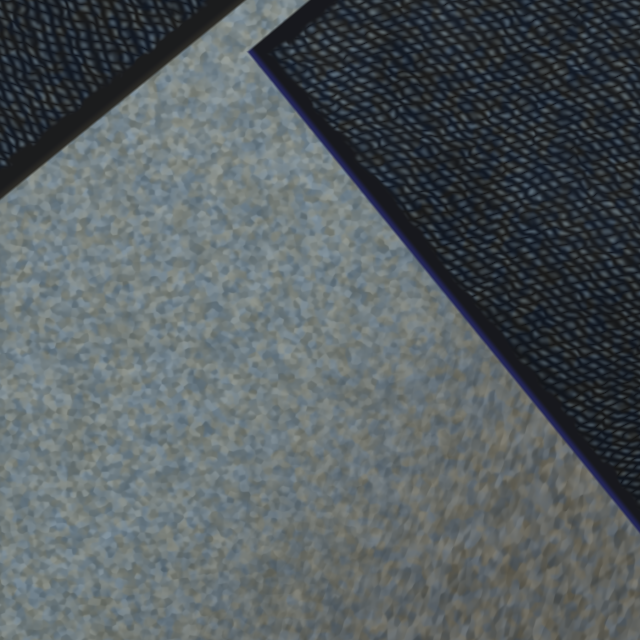
Write a Shadertoy shader that draws this texture.

```glsl
vec3 hash3(vec2 cell) {
    vec3 q = fract(cell.xyx * vec3(0.1031, 0.1030, 0.0973));
    q += dot(q, q.yxz + 33.33);
    return fract((q.xxy + q.yzz) * q.zyx);
}

// Soft cellular noise: nearby feature points blend their random tones.
float cellGrain(vec2 p) {
    vec2 base = floor(p);
    float total = 0.0, weight = 0.0;
    for (int y = -1; y <= 1; y++) {
        for (int x = -1; x <= 1; x++) {
            vec2 cell = base + vec2(x, y);
            vec3 h = hash3(cell);
            vec2 d = p - cell - h.xy;
            float w = exp(-5.0 * dot(d, d));
            total += w * h.z;
            weight += w;
        }
    }
    return total / weight - 0.5;
}

vec2 rotate(vec2 p, float angle) {
    float c = cos(angle), s = sin(angle);
    return vec2(c * p.x - s * p.y, s * p.x + c * p.y);
}

// Signed distance to the line a-b, positive on its left.
float sideOf(vec2 p, vec2 a, vec2 b) {
    vec2 dir = normalize(b - a);
    return dot(p - a, vec2(-dir.y, dir.x));
}

float cover(float d, float softness) {
    return smoothstep(-softness, softness, d);
}

vec3 floorColor(vec2 p) {
    float corner = smoothstep(0.75, 1.5, p.x + 0.75 * (1.0 - p.y));
    float streaked = cellGrain(rotate(p, 0.35) * vec2(135.0, 65.0));
    float fine = mix(cellGrain(p * vec2(115.0, 125.0)), streaked, corner);
    float coarse = cellGrain(p * 48.0 + 17.0);
    float tint = cellGrain(p * 85.0 + 61.0);

    vec3 color = mix(vec3(0.455, 0.500, 0.510), vec3(0.385, 0.395, 0.385), corner);
    color += 0.03 * smoothstep(0.5, 1.0, p.y);
    color -= 0.02 * smoothstep(0.3, 0.0, p.y);
    color += 0.15 * fine + 0.05 * coarse;
    color += tint * vec3(0.07, 0.02, -0.06);

    // Faint scuff near the lower right
    float scuff = abs(sideOf(p, vec2(0.84, 0.02), vec2(0.97, 0.12)));
    return color - 0.035 * smoothstep(0.006, 0.0, scuff) * smoothstep(0.82, 0.90, p.x);
}

// Staggered rows of short slanted loops.
vec3 wovenColor(vec2 p, float angle, vec2 density) {
    vec2 bend = 0.005 * vec2(sin(p.y * 23.0 + 4.0 * p.x), sin(p.x * 19.0 - 7.0 * p.y));
    vec2 q = rotate(p + bend, angle) * density;
    q += 0.5 * vec2(cellGrain(p * 45.0), cellGrain(p * 45.0 + 29.0));
    float row = floor(q.y);
    float along = q.x + 0.5 * mod(row, 2.0) + 0.45 * fract(q.y);
    float loopShape = (0.5 + 0.5 * cos(6.2832 * along)) * sin(3.1416 * fract(q.y));
    float patches = cellGrain(p * 9.0 + 5.0);
    float tint = cellGrain(p * 70.0 + 41.0);
    float light = loopShape * (0.85 + 0.7 * cellGrain(p * 60.0 + 83.0));

    vec3 color = mix(vec3(0.085, 0.100, 0.122), vec3(0.295, 0.340, 0.370), light);
    color *= 1.0 + 0.25 * patches;
    return color + tint * vec3(0.04, 0.01, -0.04);
}

// Rubber border around a woven centre.
vec3 matColor(vec3 woven, vec3 rubber, float inset, float width) {
    return mix(rubber, woven, cover(inset - width, 0.005));
}

void mainImage(out vec4 fragColor, in vec2 fragCoord) {
    vec2 p = fragCoord / iResolution.xy;
    float soft = 0.0025;
    vec3 color = floorColor(p);

    // Upper-left mat
    float leftInset = sideOf(p, vec2(0.0, 0.688), vec2(0.384, 1.0));
    vec3 leftWeave = wovenColor(p, 0.22, vec2(52.0, 76.0));
    vec3 leftRubber = mix(vec3(0.175, 0.170, 0.150), vec3(0.105, 0.108, 0.115),
                          smoothstep(0.0, 0.014, leftInset));
    float ragged = 0.012 * cellGrain(p * 60.0 + 13.0);
    vec3 leftMat = matColor(leftWeave, leftRubber, leftInset + ragged, 0.037);
    color = mix(color, leftMat, cover(leftInset, soft));

    // Right mat with its corner on the floor
    vec2 corner = vec2(0.387, 0.919);
    float lowerInset = sideOf(p, corner, vec2(1.0, 0.167));
    float upperInset = sideOf(p, vec2(0.484, 1.0), corner);
    float rightInset = min(lowerInset, upperInset);
    float lean = -0.25 - 0.45 * smoothstep(0.55, 0.2, p.y);
    vec3 rightWeave = wovenColor(p - vec2(0.9, 0.5), lean, vec2(54.0, 78.0));
    rightWeave *= mix(0.84, 1.06, smoothstep(0.25, 0.8, p.y));
    vec3 rightMat = matColor(rightWeave, vec3(0.092, 0.096, 0.112), rightInset + ragged, 0.030);

    // Blue fringe along the lower edge
    float fringe = smoothstep(0.013, 0.003, lowerInset);
    rightMat = mix(rightMat, vec3(0.135, 0.145, 0.340), fringe);
    color = mix(color, rightMat, cover(rightInset, soft));

    fragColor = vec4(clamp(color, 0.0, 1.0), 1.0);
}
```
